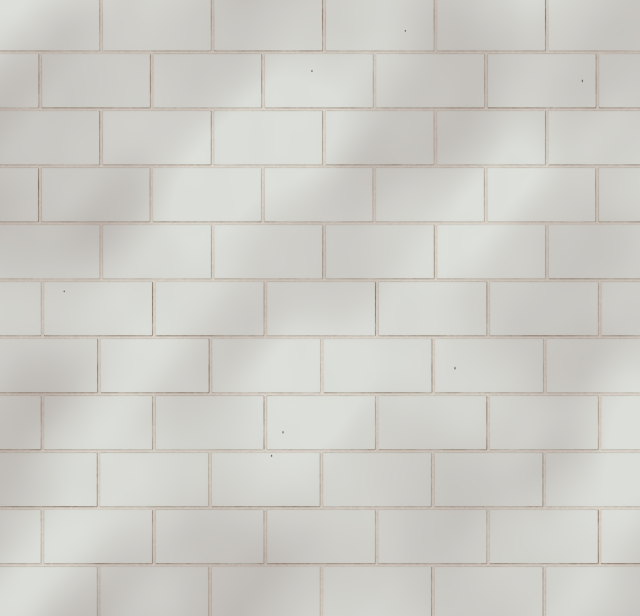
This texture is drawn by a WebGL 2 fragment shader. Its source:

```glsl
#version 300 es
precision highp float;
// White running-bond wall tiles with stained joints under soft dappled shade.

uniform vec2 u_resolution;
out vec4 outColor;

// Lengths are fractions of the canvas height.
const vec2 PITCH = vec2(0.1809, 0.0925);
const vec2 ORIGIN = vec2(0.1147, 0.0825);
const float STAGGER_LOW = 0.506;   // row offset in tiles, lower courses
const float STAGGER_HIGH = 0.547;  // the same, upper courses
const float HIGH_ROW = 5.0;
const float ROW_JITTER = 0.0010;
const float JOINT_HALF = 0.0023;
const float CORNER = 0.0020;
const float STAIN_WIDTH = 0.0007;
const float SPECK_CELL = 0.07;
const float SPECK_CHANCE = 0.025;
const float SHADE_GAIN = 1.8;
const float SHADE_LEVEL = 0.30;

const vec3 GLAZE_LIT = vec3(0.862, 0.870, 0.850);
const vec3 GLAZE_SHADE = vec3(0.755, 0.740, 0.722);
const vec3 GROUT = vec3(0.845, 0.822, 0.785);
const vec3 STAIN = vec3(0.47, 0.39, 0.32);
const vec3 SPECK = vec3(0.30, 0.26, 0.23);

float hash(vec2 p) {
    vec3 q = fract(vec3(p.xyx) * 0.1031);
    q += dot(q, q.yzx + 33.33);
    return fract((q.x + q.y) * q.z);
}

float noise(vec2 p) {
    vec2 i = floor(p), f = fract(p);
    f = f * f * f * (f * (f * 6.0 - 15.0) + 10.0);
    float low = mix(hash(i), hash(i + vec2(1, 0)), f.x);
    float high = mix(hash(i + vec2(0, 1)), hash(i + vec2(1, 1)), f.x);
    return mix(low, high, f.y);
}

float roundedBox(vec2 p, vec2 halfSize, float radius) {
    vec2 d = abs(p) - halfSize + radius;
    return length(max(d, 0.0)) + min(max(d.x, d.y), 0.0) - radius;
}

// Blurred leaf shade, stretched along a rising diagonal; 0 is lit, 1 is shaded.
float dappledShade(vec2 p, vec2 centre) {
    vec2 q = vec2(dot(p, vec2(0.64, 0.77)), dot(p, vec2(0.77, -0.64)));
    float n = 0.65 * noise(q * vec2(3.6, 6.2) + 17.0)
            + 0.35 * noise(q * vec2(6.5, 11.0) + 41.0);
    vec2 c = p - centre;
    float vignette = 0.3 * dot(c, c) - 0.12 * (c.x + c.y) * step(c.x + c.y, 0.0);
    return clamp((n - 0.5) * SHADE_GAIN + SHADE_LEVEL + vignette, 0.0, 1.3);
}

// Dirt along a tile's edge: heaviest below and at the right, uneven along its length.
float edgeStain(vec2 p, vec2 local, vec2 halfSize, vec2 id) {
    vec2 d = abs(local) - halfSize;
    bool upright = d.x > d.y;
    float heavy = upright ? step(0.0, local.x) : step(local.y, 0.0);
    float side = heavy + (upright ? 2.0 : 0.0);
    float strength = mix(0.20, 0.68, heavy) * mix(0.35, 1.0, hash(id + 7.3 * side));
    float along = upright ? p.y : p.x;
    float patches = noise(vec2(along * 30.0, side * 5.0 + id.y * 3.0));
    float grain = noise(vec2(along * 180.0, side * 9.0 + id.y * 5.0));
    return strength * (0.40 + 0.55 * patches + 0.35 * grain);
}

// Sparse chips of dirt, one candidate in each square cell.
float specks(vec2 p, float aa) {
    vec2 cell = floor(p / SPECK_CELL);
    vec2 spot = 0.2 + 0.6 * vec2(hash(cell + 3.1), hash(cell + 8.7));
    vec2 d = p - (cell + spot) * SPECK_CELL;
    d.y *= mix(0.5, 1.0, hash(cell + 5.9));
    float radius = mix(0.0006, 0.0014, hash(cell + 2.4));
    float present = step(hash(cell + 61.0), SPECK_CHANCE);
    return present * (1.0 - smoothstep(radius - aa, radius + aa, length(d)));
}

void main() {
    vec2 p = gl_FragCoord.xy / u_resolution.y;
    vec2 centre = 0.5 * u_resolution / u_resolution.y;
    float aa = 0.7 / u_resolution.y;

    // Running bond: alternate rows step left and right, with slight laying errors.
    float row = floor((p.y - ORIGIN.y) / PITCH.y);
    float stagger = mix(STAGGER_LOW, STAGGER_HIGH, step(HIGH_ROW, row));
    float shift = (mod(row, 2.0) - 0.5) * stagger * PITCH.x
                + ROW_JITTER * (hash(vec2(row, 4.0)) - 0.5);
    vec2 grid = (p - ORIGIN - vec2(shift, 0.0)) / PITCH;
    vec2 id = floor(grid);
    vec2 local = (fract(grid) - 0.5) * PITCH;
    vec2 halfSize = 0.5 * PITCH - JOINT_HALF;
    float edge = roundedBox(local, halfSize, CORNER);

    // Glazed faces: dappled light, small tone changes and a soft worn rim.
    float shade = dappledShade(p, centre);
    vec3 light = mix(GLAZE_LIT, GLAZE_SHADE, shade);
    float ripple = noise(p * vec2(28.0, 18.0) + 5.0 * hash(id)) - 0.5;
    float tone = 0.010 * (hash(id + 19.0) - 0.5) + 0.008 * ripple;
    vec3 color = light + tone;
    color -= vec3(0.005, 0.007, 0.009) * exp(min(edge, 0.0) / 0.004);

    // Pale grout between the faces, then the stained line at their edges.
    float grain = noise(p * 330.0) - 0.5;
    vec3 grout = GROUT * light / GLAZE_LIT + 0.035 * grain;
    color = mix(color, grout, smoothstep(-aa, aa, edge));
    float line = exp(-pow(edge / (STAIN_WIDTH + 0.25 * aa), 2.0));
    float stain = edgeStain(p, local, halfSize, id);
    color = mix(color, STAIN, clamp(line * stain, 0.0, 0.85));

    color = mix(color, SPECK, 0.8 * specks(p, aa));
    outColor = vec4(clamp(color, 0.0, 1.0), 1.0);
}
```
